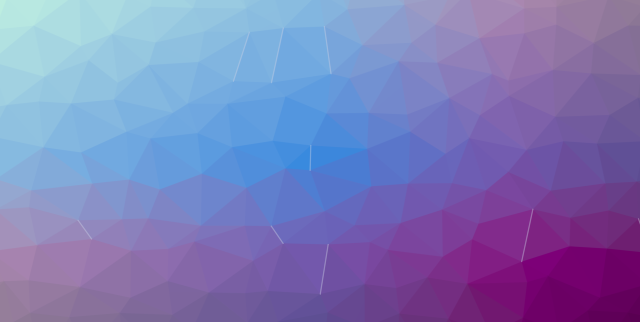
Reproduce this background procedurally as a Shadertoy shader.

```glsl
// Low-poly mesh of flat facets, shading from mint through blue and magenta to dark plum.

const vec2 GRID = vec2(16.0, 9.0);

// Linear RGB to XYZ, so that colours blend by perceived lightness
const mat3 TO_XYZ = mat3(0.4124, 0.2126, 0.0193,
                         0.3576, 0.7152, 0.1192,
                         0.1805, 0.0722, 0.9505);

vec3 toPerceptual(vec3 rgb) {
    return pow(TO_XYZ * pow(rgb, vec3(2.2)), vec3(1.0 / 3.0));
}

vec3 fromPerceptual(vec3 c) {
    return pow(max(inverse(TO_XYZ) * (c * c * c), 0.0), vec3(1.0 / 2.2));
}

// One palette, shared by both axes
vec3 palette(float t) {
    vec3 mint = toPerceptual(vec3(0.75, 0.94, 0.88));
    vec3 blue = toPerceptual(vec3(0.19, 0.53, 0.87));
    vec3 magenta = toPerceptual(vec3(0.52, 0.0, 0.50));
    vec3 plum = toPerceptual(vec3(0.35, 0.0, 0.32));
    vec3 c = mix(mint, blue, clamp(t / 0.5, 0.0, 1.0));
    c = mix(c, magenta, clamp((t - 0.5) / 0.3, 0.0, 1.0));
    return mix(c, plum, clamp((t - 0.8) / 0.2, 0.0, 1.0));
}

// Average of the horizontal and the downward gradient
vec3 gradient(vec2 gridPos) {
    vec2 uv = clamp(gridPos / GRID, 0.0, 1.0);
    return fromPerceptual(0.5 * (palette(uv.x) + palette(1.0 - uv.y)));
}

vec2 hash2(vec2 p) {
    vec3 q = fract(p.xyx * vec3(0.1031, 0.1030, 0.0973));
    q += dot(q, q.yzx + 33.33);
    return fract((q.xx + q.yz) * q.zy);
}

vec2 vertex(vec2 id) {
    return id + 0.66 * (hash2(id + 40.0) - 0.5);
}

// Signed distance to the line a-b, positive on its left
float leftOf(vec2 p, vec2 a, vec2 b) {
    vec2 e = normalize(b - a);
    return e.x * (p.y - a.y) - e.y * (p.x - a.x);
}

float segment(vec2 p, vec2 a, vec2 b) {
    vec2 e = b - a;
    return length(p - a - e * clamp(dot(p - a, e) / dot(e, e), 0.0, 1.0));
}

// Adds a counterclockwise facet, coloured at its centroid; alpha counts coverage
void addFacet(inout vec4 sum, vec2 p, vec2 a, vec2 b, vec2 c, float blur) {
    float d = min(leftOf(p, a, b), min(leftOf(p, b, c), leftOf(p, c, a)));
    float cover = smoothstep(-blur, blur, d);
    if (cover > 0.0) sum += cover * vec4(gradient((a + b + c) / 3.0), 1.0);
}

void mainImage(out vec4 fragColor, in vec2 fragCoord) {
    vec2 p = fragCoord / iResolution.xy * GRID;
    float blur = 0.7 * GRID.y / iResolution.y;
    vec4 sum = vec4(gradient(p), 1.0) * 0.001;
    float seam = 0.0;

    // Nearby cells, each split along its shorter diagonal
    for (int j = -1; j <= 1; j++)
    for (int i = -1; i <= 1; i++) {
        vec2 id = floor(p) + vec2(i, j);
        vec2 a = vertex(id);
        vec2 b = vertex(id + vec2(1, 0));
        vec2 c = vertex(id + vec2(1, 1));
        vec2 d = vertex(id + vec2(0, 1));
        if (distance(a, c) < distance(b, d)) {
            addFacet(sum, p, a, b, c, blur);
            addFacet(sum, p, a, c, d, blur);
        } else {
            addFacet(sum, p, a, b, d, blur);
            addFacet(sum, p, b, c, d, blur);
        }
        // A few upright edges show a thin pale seam
        if (hash2(id + 91.0).x > 0.95) {
            float line = 1.0 - smoothstep(0.0, 0.012 + blur, segment(p, a, d));
            seam = max(seam, line);
        }
    }

    vec3 color = mix(sum.rgb / sum.a, vec3(0.8, 0.82, 0.9), 0.4 * seam);
    fragColor = vec4(color, 1.0);
}
```
